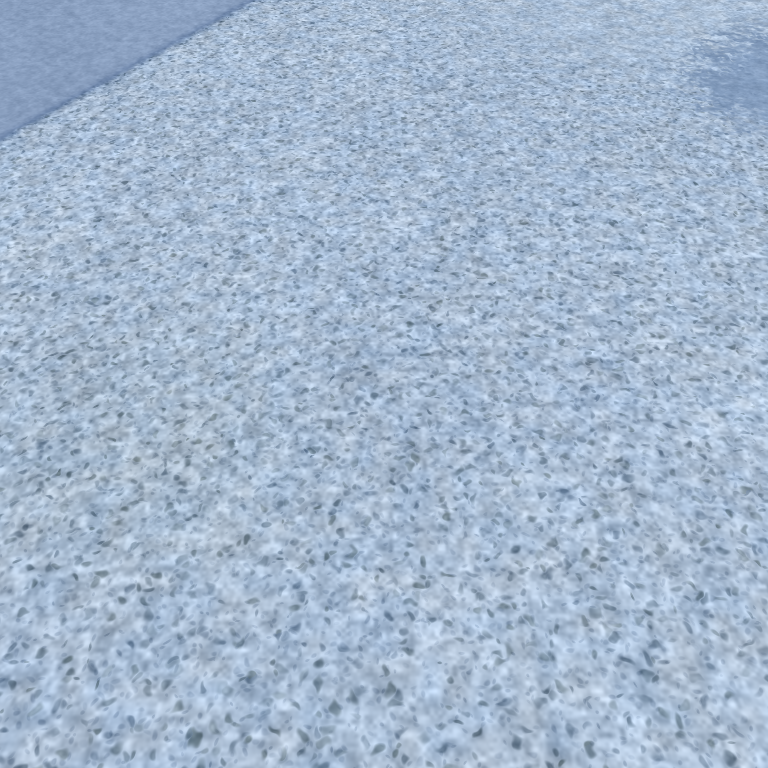
Reproduce this texture procedurally as a WebGL 2 fragment shader.

```glsl
#version 300 es
precision highp float;
// Pale blue speckled stone floor receding in perspective, with a smooth slab
// in the upper left and a rippled wet patch in the upper right. Grains are
// scattered rotated ellipses in ground space over layered value noise.

uniform vec2 u_resolution;
out vec4 fragColor;

vec3 hash3(vec3 p) {
    p = fract(p * vec3(0.1031, 0.1030, 0.0973));
    p += dot(p, p.yxz + 33.33);
    return fract((p.xxy + p.yxx) * p.zyx);
}

float valueNoise(vec2 p, float seed) {
    vec2 cell = floor(p), f = fract(p);
    f = f * f * (3.0 - 2.0 * f);
    float a = hash3(vec3(cell, seed)).x;
    float b = hash3(vec3(cell + vec2(1, 0), seed)).x;
    float c = hash3(vec3(cell + vec2(0, 1), seed)).x;
    float d = hash3(vec3(cell + vec2(1, 1), seed)).x;
    return mix(mix(a, b, f.x), mix(c, d, f.x), f.y) - 0.5;
}

// x: strength of the darkest grain here, y: its random warmth
vec2 grains(vec2 p, float share, float seed) {
    vec2 cell = floor(p);
    vec2 result = vec2(0.0);
    for (int j = -1; j <= 1; j++) {
        for (int i = -1; i <= 1; i++) {
            vec2 c = cell + vec2(i, j);
            vec3 place = hash3(vec3(c, seed));
            vec3 look = hash3(vec3(c, seed + 7.0));
            float angle = look.x * 3.1416;
            vec2 axis = vec2(cos(angle), sin(angle));
            vec2 d = p - c - place.xy;
            d = vec2(dot(d, axis), dot(d, vec2(-axis.y, axis.x)));
            d /= mix(0.20, 0.42, look.y) * vec2(1.25, 0.8);
            float body = 1.0 - smoothstep(0.45, 1.25, length(d));
            body *= step(place.z, share) * mix(0.45, 1.0, look.z);
            if (body > result.x) result = vec2(body, fract(look.z * 17.0));
        }
    }
    return result;
}

void main() {
    vec2 p = gl_FragCoord.xy / u_resolution;

    // Ground plane with the horizon well above the canvas
    float depth = 1.0 / (1.6 - p.y);
    vec2 ground = vec2((p.x - 0.5) * depth, 1.5 * depth);
    vec2 warp = vec2(valueNoise(ground * 130.0, 1.0), valueNoise(ground * 130.0, 2.0));

    // Fine mottling and slow stains
    float mottle = 0.13 * valueNoise(ground * 85.0, 3.0)
                 + 0.16 * valueNoise(ground * 160.0 + 0.4 * warp, 4.0)
                 + 0.10 * valueNoise(ground * 270.0, 5.0);
    float stain = valueNoise(p * vec2(4.0, 6.0), 6.0) + 0.5 * valueNoise(p * 13.0, 8.0);
    float leftStain = exp(-dot((p - vec2(0.17, 0.42)) * vec2(4.0, 6.0),
                               (p - vec2(0.17, 0.42)) * vec2(4.0, 6.0)));

    // Two sizes of dark grain
    vec2 coarse = grains(ground * 76.0 + 0.5 * warp, 0.52, 11.0);
    vec2 fine = grains(ground * 125.0 + 0.5 * warp, 0.50, 31.0);

    // Ripples take over from grains in the upper right
    float wet = smoothstep(0.50, 0.75, p.x + 0.2 * stain)
              * smoothstep(0.84, 0.95, p.y + 0.05 * stain);
    vec2 rippleSpace = vec2(p.x * 48.0, (p.y + 0.12 * p.x) * 210.0);
    float ripple = valueNoise(rippleSpace + 2.0 * warp, 41.0)
                 + 0.6 * valueNoise(rippleSpace * 1.9, 42.0);

    float grainGain = mix(1.0, 0.75, p.y) * (1.0 - 0.65 * wet);
    vec3 color = vec3(0.677, 0.753, 0.842);
    color += mottle * (1.0 - 0.4 * wet) + vec3(0.035, 0.03, 0.02) * stain;
    color -= leftStain * vec3(0.030, 0.032, 0.042);
    color += wet * 0.11 * ripple;
    color -= coarse.x * grainGain * mix(vec3(0.24, 0.23, 0.22), vec3(0.23, 0.23, 0.27), coarse.y);
    color -= fine.x * grainGain * vec3(0.12, 0.115, 0.105) * (1.0 - 0.6 * coarse.x);

    // Faint cool and warm tint between neighbouring grains
    color += vec3(0.035, 0.008, -0.025) * valueNoise(ground * 48.0, 9.0);

    // Blue reflection with a broken edge
    float pool = length((p - vec2(1.03, 0.895)) / vec2(0.14, 0.075)) + 0.5 * ripple;
    pool = 1.0 - smoothstep(0.55, 1.2, pool);
    color = mix(color, vec3(0.50, 0.60, 0.735) + 0.07 * ripple + 0.2 * mottle, 0.85 * pool);

    // Smooth slab behind a dark oblique joint
    float joint = p.y - 0.818 - 0.548 * p.x + 0.003 * warp.x;
    vec3 slab = vec3(0.545, 0.63, 0.755) + 0.30 * mottle + 0.025 * stain;
    slab += 0.05 * valueNoise(p * vec2(130.0, 230.0), 51.0);
    color = mix(color, slab, smoothstep(-0.004, 0.004, joint));
    color -= vec3(0.13, 0.12, 0.10) * exp(-pow(joint / 0.006, 2.0));

    fragColor = vec4(clamp(color, 0.0, 1.0), 1.0);
}
```
